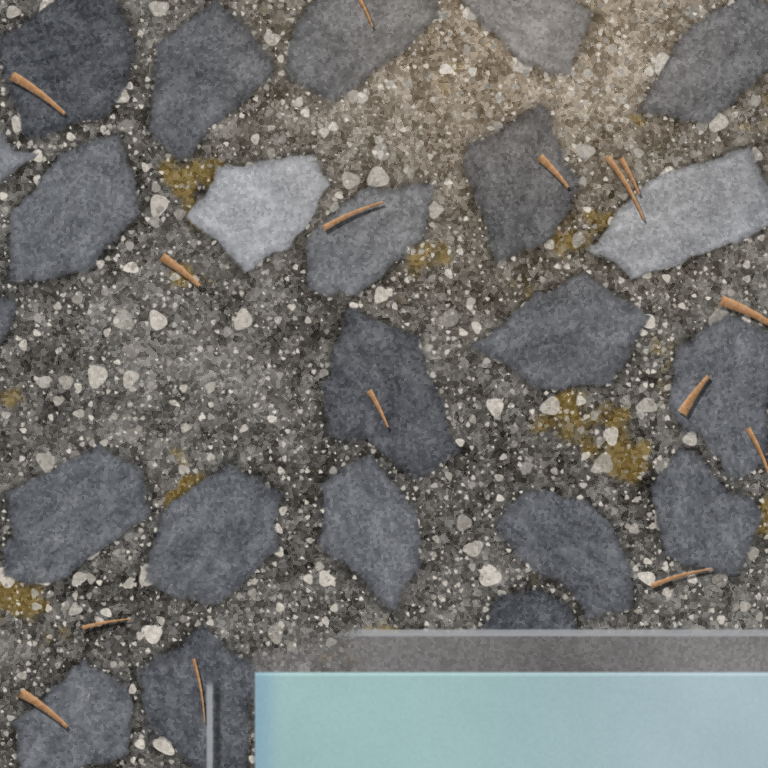
Give the GLSL for this texture, as a Shadertoy shader.

```glsl
// Weathered paving: angular slate stones set in gritty mortar with pale pebbles,
// dry straw and lichen, plus a metal-framed pane of frosted glass at lower right.
// Jittered cells scatter every feature; layered sines warp outlines and stains.

const vec3 MORTAR = vec3(0.36, 0.35, 0.335);
const vec3 SUNLIT = vec3(0.64, 0.57, 0.48);
const vec3 SLATE  = vec3(0.37, 0.38, 0.40);
const vec3 PEBBLE = vec3(0.78, 0.755, 0.715);
const vec3 STRAW  = vec3(0.68, 0.52, 0.38);
const vec3 LICHEN = vec3(0.52, 0.42, 0.20);
const vec3 METAL  = vec3(0.45, 0.44, 0.44);
const vec3 GLASS  = vec3(0.61, 0.73, 0.73);
const float SOFT = 0.0022;

vec2 hash2(vec2 p) {
    vec3 q = fract(p.xyx * vec3(0.1031, 0.1030, 0.0973));
    q += dot(q, q.yzx + 33.33);
    return fract((q.xx + q.yz) * q.zy);
}

vec2 turn(vec2 p, float a) {
    return vec2(cos(a) * p.x + sin(a) * p.y, cos(a) * p.y - sin(a) * p.x);
}

// Soft inside mask of a signed distance
float inside(float d, float soft) { return 1.0 - smoothstep(-soft, soft, d); }

// Layered warped sines, roughly -1 to 1
float waves(vec2 p) {
    float sum = 0.0, amp = 0.6;
    for (int i = 0; i < 5; i++) {
        p = turn(p, 0.9) * 1.8 + 1.7;
        vec2 q = p + 1.3 * sin(p.yx * 0.7);
        sum += amp * sin(q.x) * sin(q.y);
        amp *= 0.62;
    }
    return sum;
}

// Cellular grit: random tone of the nearest point, -0.5 to 0.5
float grit(vec2 p) {
    float best = 9.0, tone = 0.0;
    for (int k = 0; k < 9; k++) {
        vec2 id = floor(p) + vec2(k % 3 - 1, k / 3 - 1);
        vec2 h = hash2(id + 71.0);
        vec2 d = id + h - p;
        if (dot(d, d) < best) { best = dot(d, d); tone = fract(h.x * 7.3 + h.y * 5.1) - 0.5; }
    }
    return tone;
}

// Scattered pebbles: x = mask, y = tone
vec2 pebbles(vec2 uv, float scale, float density) {
    vec2 p = uv * scale, result = vec2(0.0);
    for (int k = 0; k < 9; k++) {
        vec2 id = floor(p) + vec2(k % 3 - 1, k / 3 - 1);
        vec2 h = hash2(id + scale), g = hash2(id + scale + 37.0);
        vec2 d = turn(p - id - 0.2 - 0.6 * h, g.x * 6.28);
        d.y *= 1.0 + 0.5 * h.x;
        float a = atan(d.y, d.x);
        float radius = mix(0.16, 0.42, h.y * h.y) * (1.0 + 0.12 * sin(3.0 * a + g.y * 40.0));
        float m = inside(length(d) - radius, SOFT * scale * 0.8) * step(g.y, density);
        if (m > result.x) result = vec2(m, g.x);
    }
    return result;
}

// Angular stones: x = signed distance, y = tone seed, z = lean angle
vec3 stones(vec2 uv, float scale) {
    vec2 p = uv * scale;
    vec3 nearest = vec3(9.0, 0.0, 0.0);
    float second = 9.0;
    for (int k = 0; k < 9; k++) {
        vec2 id = floor(p) + vec2(k % 3 - 1, k / 3 - 1);
        vec2 h = hash2(id + 5.0), g = hash2(id + 19.0);
        float lean = g.x * 3.14;
        vec2 q = turn(p - id - 0.25 - 0.5 * h, lean) * vec2(0.76, 1.0 + 0.5 * g.y);
        float d = -9.0;
        for (int s = 0; s < 6; s++) {
            vec2 r = hash2(id * 7.0 + float(s) * 3.1);
            float a = (float(s) + 0.7 * r.x) * 1.047;
            d = max(d, dot(q, vec2(cos(a), sin(a))) - mix(0.27, 0.45, r.y));
        }
        d += step(0.88, h.x) * 3.0;
        second = min(second, max(d, nearest.x));
        if (d < nearest.x) nearest = vec3(d, g.y, lean);
    }
    nearest.x = max(nearest.x, (nearest.x - second) * 0.5 + 0.04) / scale;
    return nearest;
}

// Tapered straw: x = mask, y = shade across its width
vec2 straws(vec2 uv, float scale) {
    vec2 p = uv * scale, result = vec2(0.0);
    for (int k = 0; k < 9; k++) {
        vec2 id = floor(p) + vec2(k % 3 - 1, k / 3 - 1);
        vec2 h = hash2(id + 53.0), g = hash2(id + 91.0);
        vec2 d = turn(p - id - h, mix(-1.4, -0.4, g.x) + step(0.75, h.x) * 1.5);
        d.y += 0.25 * d.x * d.x;
        float along = d.x / mix(0.17, 0.32, h.y);
        float width = mix(0.015, 0.045, g.x) * (0.75 - 0.35 * along);
        float m = inside(max(abs(d.y) - width, (abs(along) - 1.0) * 0.2), SOFT * scale * 0.7);
        m *= step(g.y, 0.42);
        if (m > result.x) result = vec2(m, 0.5 + 0.5 * d.y / width);
    }
    return result;
}

// Glass pane, its metal strip and the thin frame lines
vec3 addPane(vec3 col, vec2 uv, float stain, float fine) {
    float strip = inside(uv.y - 0.175, SOFT) * smoothstep(0.40, 0.49, uv.x + 0.03 * stain);
    strip = max(strip, 0.7 * inside(uv.y - 0.155, 0.01) * smoothstep(0.325, 0.335, uv.x));
    col = mix(col, METAL + 0.06 * stain + 0.07 * fine, strip);
    float rail = inside(abs(uv.y - 0.176) - 0.0045, SOFT) * smoothstep(0.44, 0.48, uv.x);
    float post = inside(abs(uv.x - 0.273) - 0.004, SOFT) * inside(uv.y - 0.11, 0.01);
    col = mix(col, vec3(0.64, 0.65, 0.66), 0.85 * max(rail, post));
    col *= 1.0 - 0.35 * inside(abs(uv.x - 0.283) - 0.004, 0.003) * inside(uv.y - 0.11, 0.01);
    float pane = inside(max(0.332 - uv.x, uv.y - 0.125), SOFT);
    vec3 glass = GLASS + 0.02 * stain + vec3(0.03, -0.01, 0.02) * smoothstep(0.5, 1.0, uv.x);
    glass = mix(glass, vec3(0.52, 0.65, 0.72), inside(uv.x - 0.352, 0.018) * 0.8);
    glass += 0.08 * inside(abs(uv.y - 0.122) - 0.002, SOFT) + 0.015 * fine;
    return mix(col, glass, pane);
}

void mainImage(out vec4 fragColor, in vec2 fragCoord) {
    vec2 uv = fragCoord / iResolution.y;
    float stain = waves(uv * 5.0), rough = waves(uv * 24.0 + 9.0);
    float fine = grit(uv * 230.0), coarse = grit(uv * 105.0);
    float sun = exp(-dot(uv - vec2(0.68, 1.0), uv - vec2(0.68, 1.0)) * 9.0);

    // Mortar with stains, grit and lichen
    vec3 col = mix(MORTAR, SUNLIT, sun * 0.8) + 0.07 * stain + 0.07 * rough;
    col += 0.17 * coarse + 0.16 * fine;
    float lichen = smoothstep(0.5, 0.8, waves(uv * 7.0 + 31.0) + 0.2 * rough);
    col = mix(col, LICHEN + 0.15 * fine, lichen * 0.65);

    // Stones with a shaded rim and grain along their lean
    vec3 stone = stones(uv + 0.006 * vec2(rough, waves(uv * 22.0 + 4.0)), 4.8);
    float body = inside(stone.x, 0.003);
    float grain = waves(turn(uv, stone.z) * vec2(22.0, 65.0));
    vec3 slate = SLATE + mix(-0.07, 0.09, stone.y) + 0.16 * smoothstep(0.82, 0.95, stone.y);
    slate += 0.045 * grain + 0.04 * rough + 0.10 * fine + 0.05 * coarse;
    slate += vec3(0.10, 0.07, 0.03) * sun;
    slate *= 1.0 - 0.16 * smoothstep(-0.012, 0.0, stone.x);
    col *= 1.0 - 0.28 * inside(stone.x - 0.006, 0.008);
    col = mix(col, slate, body);

    // Pebbles in three sizes, mostly on the mortar
    for (int i = 0; i < 3; i++) {
        vec2 grainy = pebbles(uv, 27.0 * exp2(float(i) * 1.05), 0.24 + 0.06 * float(i));
        vec3 tint = PEBBLE * mix(0.68, 1.1, grainy.y) + 0.10 * fine;
        col = mix(col, tint, grainy.x * (1.0 - 0.95 * body) * 0.9);
    }

    // Straw over its own shadow
    col *= 1.0 - 0.45 * straws(uv + vec2(-0.003, 0.005), 6.5).x;
    vec2 straw = straws(uv, 6.5);
    col = mix(col, STRAW * mix(0.72, 1.2, straw.y) + 0.08 * fine, straw.x);

    fragColor = vec4(clamp(addPane(col, uv, stain, fine), 0.0, 1.0), 1.0);
}
```
